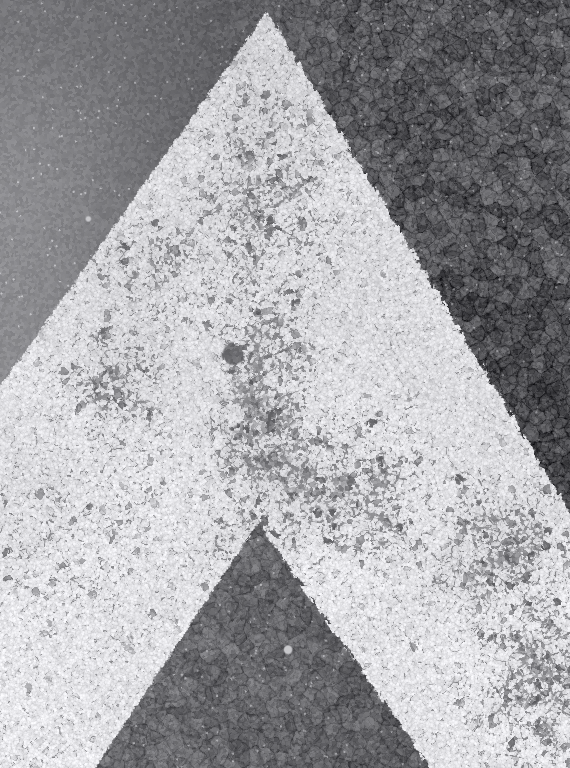
A Shadertoy shader for this texture:

```glsl
// A worn white chevron painted on asphalt, seen from above.
// Half-planes cut the chevron; cellular noise makes stones, grain, chips and cracks,
// and soft elliptical blobs decide where the paint has worn away.

vec2 hash2(vec2 p) {
    vec3 q = fract(vec3(p.xyx) * vec3(0.1031, 0.1030, 0.0973));
    q += dot(q, q.yzx + 33.33);
    return fract((q.xx + q.yz) * q.zy);
}

// Cellular noise: x = nearest distance, y = gap to the second, z = cell id
vec3 cells(vec2 p) {
    vec2 base = floor(p);
    float near = 9.0, next = 9.0, id = 0.0;
    for (int j = -1; j <= 1; j++)
    for (int i = -1; i <= 1; i++) {
        vec2 cell = base + vec2(i, j);
        float d = length(cell + hash2(cell) - p);
        if (d < near) {
            next = near;
            near = d;
            id = hash2(cell + 71.0).x;
        } else next = min(next, d);
    }
    return vec3(near, next - near, id);
}

// Signed distance to the line a-b, positive on its right
float rightOf(vec2 p, vec2 a, vec2 b) {
    vec2 d = normalize(b - a), q = p - a;
    return d.y * q.x - d.x * q.y;
}

float blob(vec2 p, vec2 center, vec2 radius) {
    vec2 q = (p - center) / radius;
    return exp(-dot(q, q));
}

// How heavily the paint is worn at each place
float wearMap(vec2 p) {
    float w = 0.85 * blob(p, vec2(0.34, 0.46), vec2(0.055, 0.13));
    w += 0.50 * blob(p, vec2(0.35, 0.75), vec2(0.08, 0.13));
    w += 0.45 * blob(p, vec2(0.21, 0.65), vec2(0.07, 0.05));
    w += 0.50 * blob(p, vec2(0.15, 0.50), vec2(0.06, 0.07));
    w += 0.70 * blob(p, vec2(0.46, 0.36), vec2(0.08, 0.07));
    w += 0.65 * blob(p, vec2(0.65, 0.28), vec2(0.08, 0.08));
    w += 0.65 * blob(p, vec2(0.70, 0.10), vec2(0.08, 0.10));
    w += 0.50 * blob(p, vec2(0.29, 0.30), vec2(0.03, 0.03));
    w += 0.20 * blob(p, vec2(0.07, 0.30), vec2(0.12, 0.10));
    return w;
}

void mainImage(out vec4 fragColor, in vec2 fragCoord) {
    vec2 p = fragCoord / iResolution.y;
    float px = 1.0 / iResolution.y;

    // Turn and wobble the lookup so that cells become irregular
    vec2 turned = mat2(0.8, 0.6, -0.6, 0.8) * p;
    vec2 warped = turned + 0.0016 * sin(p.yx * 190.0 + 2.0 * sin(turned * 97.0));
    warped += 0.0006 * sin(turned.yx * 590.0 + 3.0 * sin(p * 253.0));
    vec3 stone = cells(warped * 58.0);
    vec3 chip = cells(warped * 125.0 + 17.0);
    vec3 grain = cells(turned * 270.0 + 5.0);
    vec3 flake = cells(warped * 70.0 + 41.0);
    float speck = grain.z - 0.5;

    // Chevron: outer wedge minus inner wedge, with a ragged rim
    float outer = min(rightOf(p, vec2(0.0, 0.497), vec2(0.344, 0.980)),
                      rightOf(p, vec2(0.350, 0.982), vec2(0.742, 0.334)));
    float inner = min(rightOf(p, vec2(0.124, 0.0), vec2(0.336, 0.319)),
                      rightOf(p, vec2(0.336, 0.319), vec2(0.561, 0.0)));
    float rough = mix(0.002, 0.006, smoothstep(0.28, 0.42, p.x));
    float rim = min(outer, -inner) + rough * (chip.z - 0.5) + 0.003 * (0.4 - grain.x);
    float paint = smoothstep(-px, px, rim);

    // Asphalt: smooth and pale at the left, coarse and dark at the right
    float lower = 1.0 - smoothstep(0.30, 0.36, p.y);
    float coarse = mix(smoothstep(0.20, 0.50, p.x), 0.7, lower);
    float tone = mix(0.55, 0.37, smoothstep(0.0, 0.34, p.x));
    tone -= 0.09 * smoothstep(0.75, 1.0, p.y) * (1.0 - smoothstep(0.0, 0.3, p.x));
    tone = mix(tone, 0.335 - 0.06 * smoothstep(0.8, 0.4, p.y), smoothstep(0.34, 0.50, p.x));
    tone = mix(tone, 0.42 - 0.15 * (p.x - 0.2), lower);
    float pebbles = 0.13 * (stone.z - 0.45) - 0.11 * (1.0 - smoothstep(0.0, 0.2, stone.y));
    pebbles += 0.07 * (chip.z - 0.5) - 0.07 * (1.0 - smoothstep(0.0, 0.2, chip.y)) + 0.03;
    float road = tone + coarse * pebbles + speck * mix(0.08, 0.13, coarse);
    road += 0.18 * step(0.985, grain.z) * (1.0 - smoothstep(0.2, 0.5, grain.x));

    // Paint: pale grain with small pits and soft broad shading
    float shade = 0.875 + 0.035 * smoothstep(0.7, 0.1, p.y) - 0.03 * smoothstep(0.75, 1.0, p.y);
    shade += 0.012 * sin(p.x * 19.0 + 2.0 * sin(p.y * 13.0));
    shade += 0.10 * speck + 0.10 * (0.4 - grain.x) + 0.03 * (chip.z - 0.5);
    shade -= 0.05 * (1.0 - smoothstep(0.0, 0.2, chip.y));

    // Wear: ragged seams that widen with wear, then chips and larger flakes
    float clump = 0.5 + 0.5 * sin(turned.x * 61.0 + 3.0 * sin(p.y * 37.0)) * sin(turned.y * 53.0 + 2.0 * sin(p.x * 43.0));
    float wear = wearMap(p) * (0.3 + 1.1 * clump) + 0.03 * clump;
    float seam = min(chip.y + 0.25 * chip.z, flake.y + 0.1 * flake.z) + 0.3 * speck;
    float worn = smoothstep(-0.10, 0.08, wear * 0.46 - 0.07 - seam);
    float chips = smoothstep(-0.03, 0.03, wear * 0.28 - 0.012 + 0.06 * speck - chip.z);
    float flakes = smoothstep(-0.02, 0.02, wear * 0.16 + 0.003 - flake.z);
    flakes *= 1.0 - smoothstep(0.30, 0.42, flake.x + 0.25 * speck);
    shade = mix(shade - 0.09 * wear, 0.59 + 0.26 * speck, 0.85 * worn);
    shade = mix(shade, 0.50 + 0.25 * speck, 0.85 * chips);
    shade = mix(shade, 0.42 + 0.16 * speck, 0.9 * flakes);

    // Round bare spot in the paint, and two pale pebbles on the road
    float spot = length(p - vec2(0.304, 0.539)) + 0.005 * (chip.z - 0.5);
    shade = mix(shade, 0.43 + 0.10 * speck, 1.0 - smoothstep(0.012, 0.016, spot));
    float pebble = min(length(p - vec2(0.115, 0.715)), length(p - vec2(0.375, 0.154)) - 0.002);
    road = mix(road, 0.78, 1.0 - smoothstep(0.002, 0.005, pebble));

    float value = mix(road, shade, paint);
    fragColor = vec4(clamp(value + vec3(0.0, 0.0, 0.014), 0.0, 1.0), 1.0);
}
```
